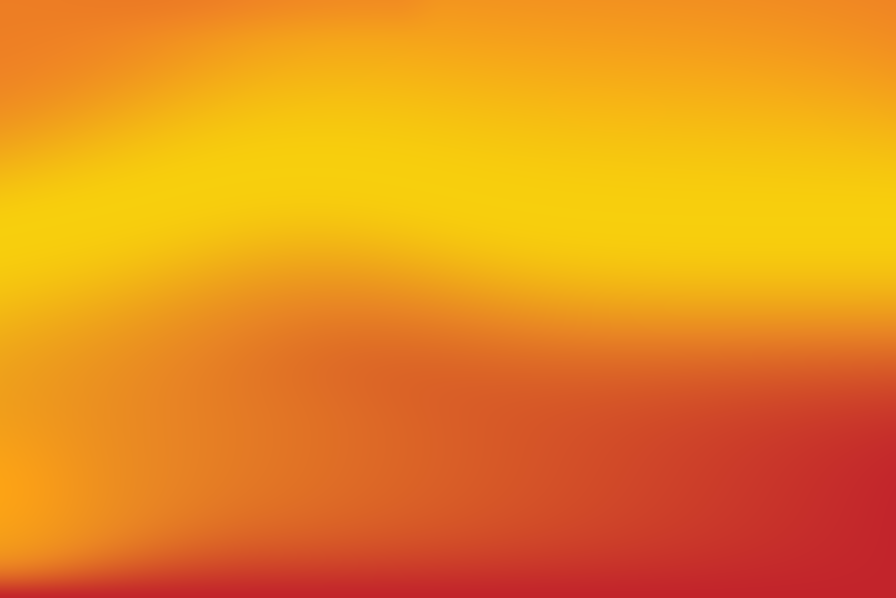
A WebGL 2 fragment shader for this background:

```glsl
#version 300 es
precision highp float;

#define RED vec3(0.76, 0.14, 0.17)
#define ORANGE vec3(0.91, 0.52, 0.14)
#define YELLOW vec3(0.97, 0.81, 0.05)
#define GLOW_TINT vec3(0.06, 0.03, -0.03)
#define RIDGE_HEIGHT 0.63
#define RIDGE_SWELL 0.085
#define SKY_HEAT 0.49
#define BODY_LEFT 0.61
#define BODY_RIGHT 0.14

uniform vec2 u_resolution;
out vec4 fragColor;

float bell(float x, float width) {
    float q = x / width;
    return exp(-q * q);
}

float falloff(float x, float width, float power) {
    return exp(-pow(max(x, 0.0) / width, power));
}

// Height of the brightest line of the yellow band
float ridgeHeight(float x) {
    return RIDGE_HEIGHT - 0.025 * exp(-8.0 * x) + RIDGE_SWELL * bell(x - 0.34, 0.22);
}

// Heat runs from red through orange to yellow, using the green level as scale
vec3 heatColor(float heat) {
    vec3 low = mix(RED, ORANGE, clamp((heat - RED.g) / (ORANGE.g - RED.g), 0.0, 1.0));
    return mix(low, YELLOW, clamp((heat - ORANGE.g) / (YELLOW.g - ORANGE.g), 0.0, 1.0));
}

// Orange haze above the band, widest right of centre
float upperHeat(vec2 p, float rise) {
    float width = 0.17 + 0.14 * sin(2.6 * pow(p.x, 1.3));
    float heat = mix(SKY_HEAT, YELLOW.g, bell(rise, width));
    float corner = smoothstep(0.5, 0.44, p.x) * smoothstep(0.92, 1.0, p.y);
    return heat - 0.04 * corner * smoothstep(0.0, 0.25, p.x);
}

// Body below the band, cooling to the right and towards the floor
float lowerHeat(vec2 p, float drop) {
    float body = mix(BODY_LEFT, BODY_RIGHT, p.x);
    body -= 0.025 * bell(p.x - 0.4, 0.16) * bell(drop - 0.32, 0.07);
    float heat = mix(body, YELLOW.g, falloff(drop, 0.17 + 0.065 * p.x, 2.4));
    float floorWidth = mix(0.042, 0.085, smoothstep(0.0, 0.3, p.x));
    return mix(heat, RED.g, falloff(p.y, floorWidth, 1.5));
}

void main() {
    vec2 p = gl_FragCoord.xy / u_resolution;
    float rise = p.y - ridgeHeight(p.x);
    float heat = rise > 0.0 ? upperHeat(p, rise) : lowerHeat(p, -rise);
    vec3 color = heatColor(heat);

    // Warm lift in the upper haze and a glow at the left edge
    color.r += 0.03 * smoothstep(0.05, 0.3, rise);
    color += GLOW_TINT * bell(p.x, 0.1) * bell(p.y - 0.18, 0.11);
    fragColor = vec4(clamp(color, 0.0, 1.0), 1.0);
}
```
